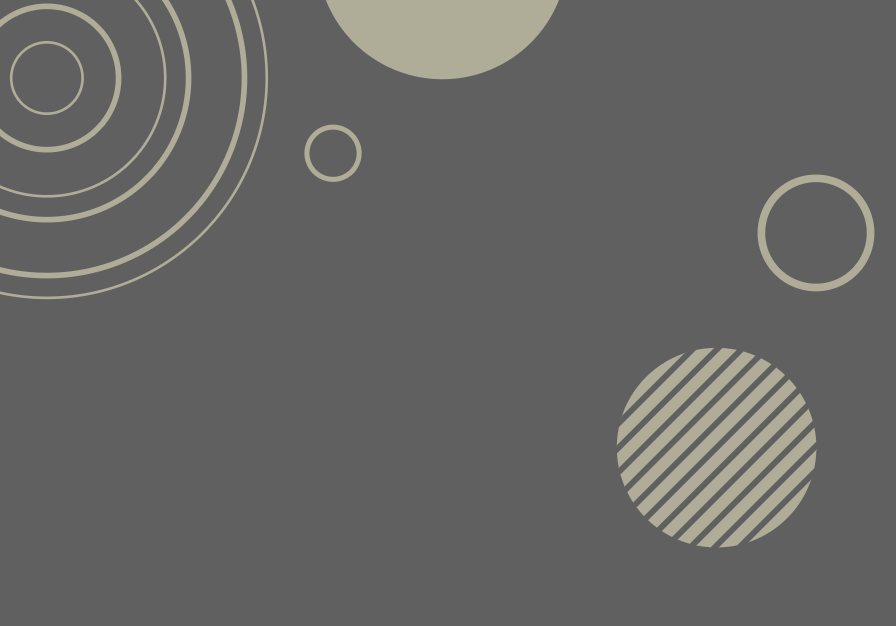
This background is drawn by a Shadertoy shader. Its source:

```glsl
// Flat geometric backdrop: concentric rings, a cropped disc, two loose rings
// and a disc cut into diagonal stripes, laid over plain grey.
// Each shape is a signed distance in canvas heights, softened over one pixel.

const vec3 GREY = vec3(0.378);
const vec3 SAND = vec3(0.688, 0.678, 0.596);

const float THIN = 0.0021;   // half widths of the ring strokes
const float THICK = 0.0045;

float discDistance(vec2 p, vec2 centre, float radius) {
    return length(p - centre) - radius;
}

float ringDistance(vec2 p, vec2 centre, float radius, float halfWidth) {
    return abs(discDistance(p, centre, radius)) - halfWidth;
}

// Rising diagonal bands, with one gap running through the centre
float stripeDistance(vec2 p, vec2 centre, float period, float halfGap) {
    float across = dot(p - centre, vec2(1.0, -1.0)) * inversesqrt(2.0);
    float fromGap = abs(across - period * round(across / period));
    return halfGap - fromGap;
}

float coverage(float dist, float pixel) {
    return clamp(0.5 - dist / pixel, 0.0, 1.0);
}

// Concentric rings: x is the radius, y the half width
float concentricDistance(vec2 p, vec2 centre) {
    vec2 rings[6] = vec2[6](
        vec2(0.0570, THIN), vec2(0.1145, THICK), vec2(0.1890, THIN),
        vec2(0.2263, THICK), vec2(0.3156, THICK), vec2(0.3512, THIN));
    float nearest = 1e3;
    for (int i = 0; i < 6; i++) {
        nearest = min(nearest, ringDistance(p, centre, rings[i].x, rings[i].y));
    }
    return nearest;
}

void mainImage(out vec4 fragColor, in vec2 fragCoord) {
    float pixel = 1.0 / iResolution.y;
    vec2 p = fragCoord * pixel;

    // Rings and the disc cropped by the top edge
    float shape = concentricDistance(p, vec2(0.0749, 0.8754));
    shape = min(shape, discDistance(p, vec2(0.7067, 1.0736), 0.2002));
    shape = min(shape, ringDistance(p, vec2(0.5320, 0.7552), 0.0417, 0.0040));
    shape = min(shape, ringDistance(p, vec2(1.3035, 0.6279), 0.0872, 0.0061));

    // Striped disc
    vec2 stripedCentre = vec2(1.1447, 0.2849);
    float striped = max(discDistance(p, stripedCentre, 0.1594),
                        stripeDistance(p, stripedCentre, 0.02765, 0.0047));
    shape = min(shape, striped);

    fragColor = vec4(mix(GREY, SAND, coverage(shape, pixel)), 1.0);
}
```
